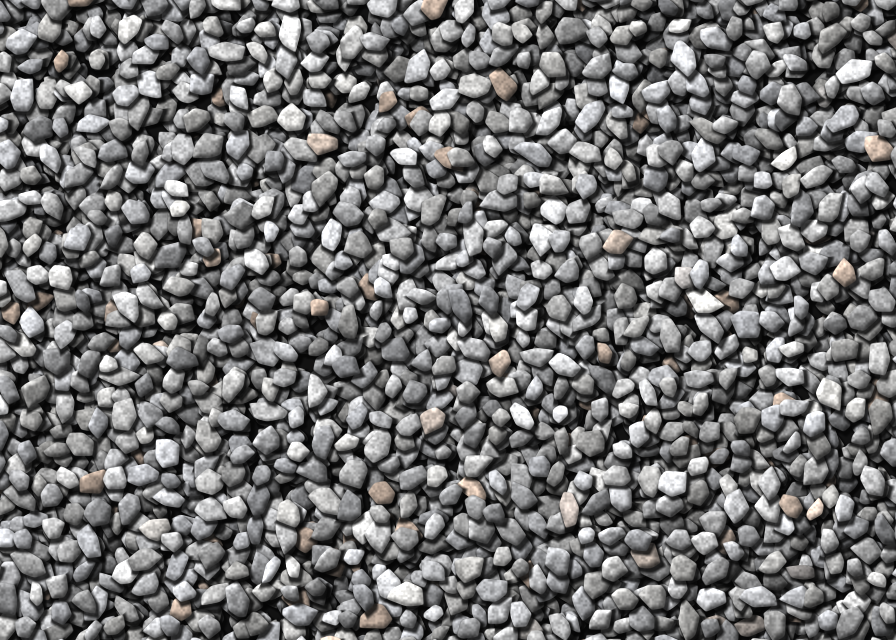
Write a Shadertoy shader that draws this texture.

```glsl
// A bed of crushed grey gravel lit from the upper left.
// Layers of scattered convex stones are painted from the bottom up; each
// stone is a soft intersection of half planes with bevels, grain and a shadow.

const float TAU = 6.2831853;
const int LAYERS = 5;
const int FACETS = 6;
const vec3 LIGHT_DIR = vec3(-0.37, 0.56, 0.74);
const vec2 SHADOW_OFFSET = vec2(0.075, -0.10);
const vec3 GAP_COLOR = vec3(0.05, 0.05, 0.052);
const vec3 COOL_TINT = vec3(0.985, 0.995, 1.02);
const vec3 NEUTRAL_TINT = vec3(1.005, 1.0, 0.985);
const vec3 WARM_TINT = vec3(1.10, 0.98, 0.89);

vec3 hash3(vec2 p) {
    vec3 q = fract(p.xyx * vec3(0.1031, 0.1030, 0.0973));
    q += dot(q, q.yxz + 33.33);
    return fract((q.xxy + q.yzz) * q.zyx);
}

float valueNoise(vec2 p) {
    vec2 i = floor(p), f = fract(p);
    f = f * f * (3.0 - 2.0 * f);
    float low = mix(hash3(i).x, hash3(i + vec2(1, 0)).x, f.x);
    float high = mix(hash3(i + vec2(0, 1)).x, hash3(i + vec2(1, 1)).x, f.x);
    return mix(low, high, f.y);
}

mat2 rotation(float angle) {
    float c = cos(angle), s = sin(angle);
    return mat2(c, s, -s, c);
}

// Returns the outward direction in xy and the signed distance in z.
vec3 stoneShape(vec2 v, vec2 id, float radius, float stretch, float angle) {
    const float SHARPNESS = 30.0;
    mat2 turn = rotation(angle);
    vec2 q = (v * turn) * vec2(1.0 / stretch, stretch);
    vec2 outward = vec2(0.0);
    float total = 0.0;
    for (int i = 0; i < FACETS; i++) {
        vec3 h = hash3(id + float(i) * vec2(17.3, 9.7) + 3.1);
        float a = TAU * (float(i) + 0.7 * (h.x - 0.5)) / float(FACETS);
        vec2 n = vec2(cos(a), sin(a));
        float w = exp(SHARPNESS * (dot(q, n) - radius * mix(0.78, 1.06, h.y)));
        outward += w * n;
        total += w;
    }
    return vec3(turn * (outward / total), log(total) / SHARPNESS);
}

vec3 stoneColor(vec2 v, vec2 id, vec3 shape) {
    vec3 h = hash3(id + 71.7);
    vec3 tilt = hash3(id + 139.2) - 0.5;

    // Bevelled faces around a slightly tilted top.
    float bevel = smoothstep(-0.26, 0.0, shape.z);
    vec3 normal = normalize(vec3(shape.xy * bevel * 0.9 + tilt.xy * 0.7, 1.0));
    float light = 0.25 + 0.95 * max(dot(normal, LIGHT_DIR), 0.0);

    // Mineral grain and an occasional warm stone.
    vec2 grainPos = v + id * 3.7;
    float grain = 0.28 * (valueNoise(grainPos * 5.0) - 0.5)
                + 0.30 * (valueNoise(grainPos * 13.0) - 0.5);
    vec3 tint = mix(COOL_TINT, NEUTRAL_TINT, h.y);
    tint = mix(tint, WARM_TINT, smoothstep(0.95, 0.98, h.z));
    return tint * mix(0.58, 0.92, h.x) * light * (1.0 + grain);
}

// Paints one layer of stones and their shadows over the colour beneath.
vec3 paintLayer(vec3 below, vec2 p, float seed, float brightness, float pixel) {
    vec3 color = below;
    vec2 cell = floor(p);
    for (int j = -1; j <= 1; j++) {
        for (int i = -1; i <= 1; i++) {
            vec2 corner = cell + vec2(i, j);
            vec2 id = corner + seed * vec2(61.0, 37.0) + 200.0;
            vec3 place = hash3(id);
            vec3 form = hash3(id + 27.9);
            vec2 v = p - corner - 0.5 - 0.76 * (place.xy - 0.5);
            if (dot(v, v) > 1.1) continue;

            float radius = mix(0.30, 0.50, form.x);
            float stretch = mix(1.0, 1.32, form.y);
            vec3 shape = stoneShape(v, id, radius, stretch, TAU * place.z);
            float shadowDist = shape.z - dot(shape.xy, SHADOW_OFFSET);
            float shadow = 1.0 - smoothstep(-0.02, 0.12, shadowDist);
            float cover = 1.0 - smoothstep(-pixel, pixel, shape.z);

            color *= 1.0 - 0.82 * shadow;
            color = mix(color, stoneColor(v, id, shape) * brightness, cover);
        }
    }
    return color;
}

void mainImage(out vec4 fragColor, in vec2 fragCoord) {
    vec2 uv = fragCoord / iResolution.y;
    vec3 color = GAP_COLOR;
    for (int k = 0; k < LAYERS; k++) {
        float level = float(k) / float(LAYERS - 1);
        float size = mix(0.040, 0.046, level);
        vec2 p = uv / size + float(k) * vec2(5.37, 8.71);
        float pixel = 0.75 / (iResolution.y * size);
        color = paintLayer(color, p, float(k), mix(0.62, 1.0, level), pixel);
    }
    fragColor = vec4(clamp(color + 0.02, 0.0, 1.0), 1.0);
}
```
